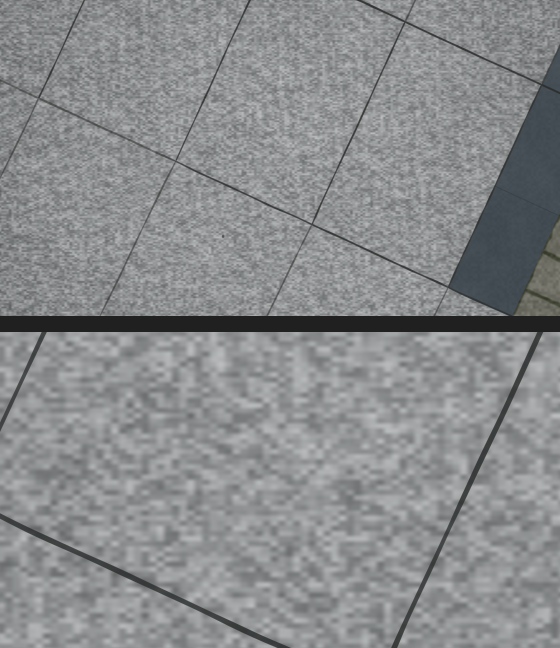
Top, the full canvas; bottom, a detail of the centre.
Give the GLSL for this texture, as a WebGL 1 fragment shader.

```glsl
precision highp float;
// Tilted paving of speckled granite slabs with thin dark joints, edged at
// the right by a slate band and mossy pavers. A rotated slab grid gives the
// joints by distance; layered value noise gives the grain and the wear.

uniform vec2 u_resolution;

float hash(vec2 p) {
  return fract(sin(dot(p, vec2(127.1, 311.7))) * 43758.5453);
}

float noise(vec2 p) {
  vec2 i = floor(p);
  vec2 f = fract(p);
  f = f * f * (3.0 - 2.0 * f);
  return mix(mix(hash(i), hash(i + vec2(1.0, 0.0)), f.x),
             mix(hash(i + vec2(0.0, 1.0)), hash(i + vec2(1.0, 1.0)), f.x), f.y);
}

// Distance to the nearest of the lines at whole multiples of pitch
float gridDistance(float x, float pitch) {
  return abs(fract(x / pitch + 0.5) - 0.5) * pitch;
}

// Antialiased coverage of a line of the given half width
float lineMask(float d, float halfWidth, float px) {
  return 1.0 - smoothstep(halfWidth - 0.7 * px, halfWidth + 0.7 * px, d);
}

vec3 graniteColor(vec2 p, vec2 slab) {
  float grain = (noise(p * vec2(125.0, 185.0)) - 0.5) * 0.21
              + (noise(p * vec2(62.0, 85.0) + 17.0) - 0.5) * 0.11
              + (noise(p * 9.0) - 0.5) * 0.035;
  float light = 0.025 - 0.07 * dot(p - vec2(0.95, 0.5), p - vec2(0.95, 0.5));
  float slabTone = (hash(slab + 3.0) - 0.5) * 0.018;
  return vec3(0.558, 0.567, 0.573) + grain + light + slabTone;
}

vec3 slateColor(vec2 p, vec2 tile) {
  float mottling = (noise(p * 14.0) - 0.5) * 0.025 + (noise(p * 130.0) - 0.5) * 0.025;
  return vec3(0.265, 0.297, 0.325) + mottling + (hash(tile) - 0.5) * 0.02;
}

vec3 paverColor(vec2 p, vec2 uv, float px) {
  float wobble = (noise(p * 40.0) - 0.5) * 0.008;
  float joint = min(gridDistance(uv.y - 0.095 + wobble, 0.134), abs(uv.x - 1.173 + wobble));
  float rough = (noise(p * 110.0) - 0.5) * 0.10 + (noise(p * 30.0) - 0.5) * 0.06;
  vec3 stone = vec3(0.43, 0.43, 0.395) + rough;
  vec3 moss = vec3(0.25, 0.265, 0.20) + rough;
  return mix(stone, moss, lineMask(joint, 0.006, px + 0.003));
}

void main() {
  float px = 1.0 / u_resolution.y;
  vec2 p = gl_FragCoord.xy * px;

  // Slab axes: x along the long joints, y up the slabs, from one crossing
  vec2 q = p - vec2(0.5546, 0.4891);
  vec2 uv = vec2(dot(q, vec2(0.908, -0.419)), dot(q, vec2(0.419, 0.908)));
  uv.x -= 0.02 * min(uv.y, 0.0);
  vec2 pitch = vec2(0.4757, 0.706);
  vec2 slab = floor(uv / pitch);

  // Granite field, slate band and pavers
  float bandStart = 2.0 * pitch.x;
  float inBand = smoothstep(-px, px, uv.x - bandStart) * smoothstep(-px, px, uv.y);
  float inPavers = smoothstep(-px, px, uv.x - 1.173);
  vec3 color = graniteColor(p, slab);

  // A small dark pit in one slab
  float pit = length((p - vec2(0.706, 0.252)) * vec2(1.0, 0.8));
  color = mix(color, vec3(0.25), 0.8 * lineMask(pit, 0.004, px));

  vec3 slate = slateColor(p, floor(uv / (pitch * 0.5)));
  float slateSeam = lineMask(gridDistance(uv.y, pitch.y * 0.5), 0.0014, px);
  slate = mix(slate, vec3(0.20, 0.22, 0.24), 0.6 * slateSeam);
  color = mix(color, slate, inBand);

  // Joints: uneven width, fainter where they are filled with dust
  float wear = noise(uv * 22.0);
  vec2 d = vec2(gridDistance(uv.x + (noise(uv * 12.0) - 0.5) * 0.002, pitch.x),
                gridDistance(uv.y + (noise(uv * 12.0 + 9.0) - 0.5) * 0.003, pitch.y));
  float halfWidth = 0.0019 + 0.0012 * wear;
  float middleRow = step(0.0, uv.y) * step(uv.y, pitch.y);
  float crossStrength = mix(0.58, 0.88, middleRow);
  float longStrength = mix(0.55, 0.92, smoothstep(-0.08, 0.06, uv.x));
  float joint = max(crossStrength * lineMask(d.x, halfWidth, px),
                    longStrength * lineMask(d.y, halfWidth + 0.0004, px));

  // Dirt gathered beside the joints
  float dirt = exp(-min(d.x, d.y) * 110.0) * (0.4 + 0.6 * wear);
  color -= vec3(0.035, 0.037, 0.045) * dirt * (1.0 - inBand);
  color = mix(color, vec3(0.17, 0.18, 0.18), joint * (0.85 + 0.15 * wear));

  color = mix(color, paverColor(p, uv, px), inPavers);
  gl_FragColor = vec4(clamp(color, 0.0, 1.0), 1.0);
}
```
